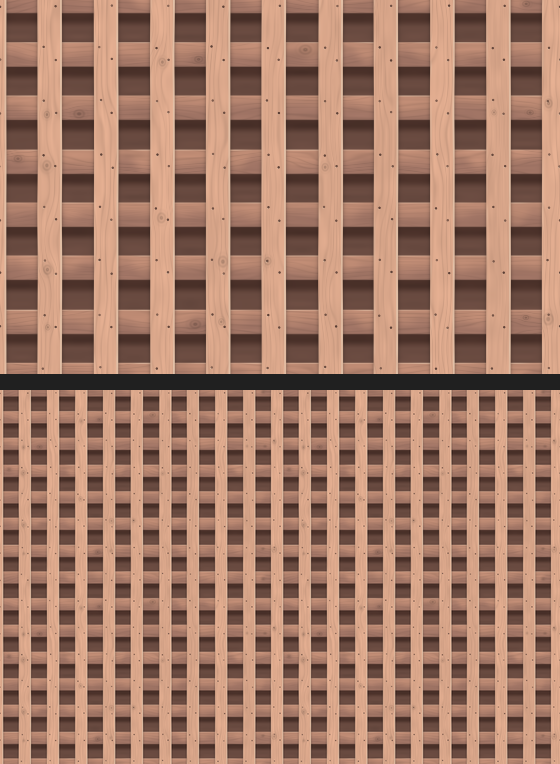
Top, the tile; bottom, the same tile 2 across and 2 down.
Give the GLSL for this texture, as a WebGL 2 fragment shader.

```glsl
#version 300 es
precision highp float;
// Painted timber lattice: nailed upright slats over level rails with shadowed gaps.
uniform vec2 u_resolution;
out vec4 outColor;

#define REPEATS vec2(10.0, 7.0)
#define CENTRE vec2(0.898, 0.978)
#define SLAT_HALF 0.219
#define RAIL_HALF 0.230
#define BEVEL 0.034
#define GRAIN 0.085
#define KNOT_CHANCE 0.15
#define NAIL_RADIUS 0.021

const vec3 SLAT = vec3(0.85, 0.65, 0.54);
const vec3 CREAM = vec3(0.89, 0.76, 0.66);
const vec3 RAIL_LIGHT = vec3(0.74, 0.54, 0.45);
const vec3 RAIL_DARK = vec3(0.62, 0.45, 0.39);
const vec3 GAP_LIGHT = vec3(0.41, 0.29, 0.25);
const vec3 GAP_DARK = vec3(0.29, 0.19, 0.16);

float hash(vec2 p) {
  vec3 q = fract(vec3(p.xyx) * 0.1031);
  q += dot(q, q.yzx + 33.33);
  return fract((q.x + q.y) * q.z);
}

// Value noise that wraps along y.
float noise(vec2 p, float period) {
  vec2 i = floor(p), f = fract(p);
  f = f * f * (3.0 - 2.0 * f);
  float y0 = mod(i.y, period), y1 = mod(i.y + 1.0, period);
  float low = mix(hash(vec2(i.x, y0)), hash(vec2(i.x + 1.0, y0)), f.x);
  float high = mix(hash(vec2(i.x, y1)), hash(vec2(i.x + 1.0, y1)), f.x);
  return mix(low, high, f.y);
}

// Wood tone around zero: x runs across the board, y along it.
float wood(vec2 p, float period, float seed) {
  // One possible knot per cell pushes the grain aside.
  vec2 cell = vec2(seed, mod(floor(p.y), period));
  vec2 spot = vec2(hash(cell + 3.1) - 0.5, hash(cell + 7.7) - 0.5) * vec2(0.24, 0.3);
  vec2 d = vec2(p.x, fract(p.y) - 0.5) - spot;
  float size = mix(0.035, 0.075, hash(cell + 5.3));
  float r = length(d * vec2(1.0, 0.8)) / size;
  float present = step(hash(cell + 11.9), KNOT_CHANCE);
  float knot = present * exp(-r * r * 0.6);
  float x = p.x - present * d.x * 0.7 * exp(-r * r * 0.18);

  // Broad bands, fine fibres and curved growth lines.
  float bend = noise(vec2(x * 4.0 + seed, p.y), period);
  float fibre = noise(vec2(x * 34.0 + bend * 4.0 + seed * 3.0, p.y * 2.0), period * 2.0);
  float blotch = noise(vec2(x * 7.0 + seed * 5.0, p.y * 3.0), period * 3.0);
  float growth = pow(0.5 + 0.5 * sin(x * 62.0 + bend * 17.0 + seed), 5.0);
  float strength = 0.2 + 0.6 * hash(vec2(seed, 41.0));
  float tone = (fibre - 0.5) * 0.65 + (blotch - 0.5) * 0.5 - (growth - 0.25) * strength;
  return tone * GRAIN - knot * (0.15 + 0.07 * sin(r * 7.0));
}

void main() {
  vec2 p = gl_FragCoord.xy / u_resolution * REPEATS - CENTRE;
  vec2 pixel = REPEATS / u_resolution;
  vec2 id = mod(floor(p + 0.5), REPEATS);
  vec2 q = fract(p + 0.5) - 0.5;
  float slatSeed = id.x * 13.0 + 17.0;
  float railSeed = id.y * 19.0 + 211.0;

  // Slight differences in placement and straightness.
  q.x += (hash(vec2(slatSeed, 2.0)) - 0.5) * 0.018;
  q.x += (noise(vec2(slatSeed, p.y), REPEATS.y) - 0.5) * 0.008;
  q.y += (hash(vec2(railSeed, 2.0)) - 0.5) * 0.02;
  float slatEdge = abs(q.x) - SLAT_HALF;
  float railEdge = abs(q.y) - RAIL_HALF;

  // Recess, darkest just below each rail.
  float depth = fract(-q.y - RAIL_HALF) / (1.0 - 2.0 * RAIL_HALF);
  vec3 color = mix(GAP_DARK, GAP_LIGHT, smoothstep(0.18, 0.52, depth));
  color *= 1.0 + 0.12 * (noise(vec2(p.y * 9.0, p.x * 2.0), REPEATS.x * 2.0) - 0.5) * step(0.0, railEdge) * smoothstep(0.5, 0.35, abs(q.y));

  // Rail with lit top edge and darker foot.
  float height = q.y / RAIL_HALF;
  float railTone = wood(vec2(q.y, p.x), REPEATS.x, railSeed);
  float sheen = noise(vec2(railSeed, p.x * 3.0), REPEATS.x * 3.0);
  vec3 rail = mix(RAIL_DARK, RAIL_LIGHT, smoothstep(-0.75, 0.75, height + (sheen - 0.5) * 0.9));
  rail *= 1.0 + railTone;
  rail = mix(rail, CREAM, smoothstep(0.88, 0.97, height) * (0.15 + 0.7 * sheen));
  rail *= 1.0 - 0.2 * smoothstep(-0.88, -1.0, height);
  color = mix(color, rail, 1.0 - smoothstep(-pixel.y * 0.7, pixel.y * 0.7, railEdge));

  // Contact shadow beside the slats.
  color *= 1.0 - 0.24 * exp(-max(slatEdge, 0.0) * 42.0);

  // Slat with a pale bevel on the right and a faint one on the left.
  vec3 slat = SLAT * (0.985 + 0.035 * hash(vec2(slatSeed, 9.0)));
  slat *= 1.0 + wood(vec2(q.x, p.y + 0.5), REPEATS.y, slatSeed);
  float wear = noise(vec2(slatSeed, p.y * 4.0), REPEATS.y * 4.0);
  float bevel = smoothstep(-BEVEL - pixel.x * 0.5, -BEVEL + pixel.x * 0.5, slatEdge);
  slat = mix(slat, CREAM, bevel * (q.x > 0.0 ? 0.65 + 0.35 * wear : 0.35 * wear));

  // Two staggered nails at each crossing, each with a chipped rim.
  vec2 aspect = vec2(1.0, u_resolution.y * REPEATS.x / (u_resolution.x * REPEATS.y));
  for (float side = -1.0; side < 2.0; side += 2.0) {
    vec2 key = id + vec2(side * 23.0 + 60.0, 90.0);
    vec2 jitter = vec2(hash(key), hash(key + 31.0)) - 0.5;
    vec2 d = (q - vec2(side * 0.105, 0.02 - side * 0.115) - jitter * 0.035) * aspect;
    float chip = 1.0 - smoothstep(0.0, NAIL_RADIUS * 1.3, length(d + vec2(0.012, 0.016)));
    slat = mix(slat, CREAM, chip * hash(key + 5.0));
    float head = 1.0 - smoothstep(NAIL_RADIUS - pixel.x * 0.6, NAIL_RADIUS + pixel.x * 0.6, length(d));
    slat = mix(slat, GAP_DARK, head * mix(0.55, 0.9, hash(key + 8.0)));
  }
  color = mix(color, slat, 1.0 - smoothstep(-pixel.x * 0.7, pixel.x * 0.7, slatEdge));
  outColor = vec4(color, 1.0);
}
```
